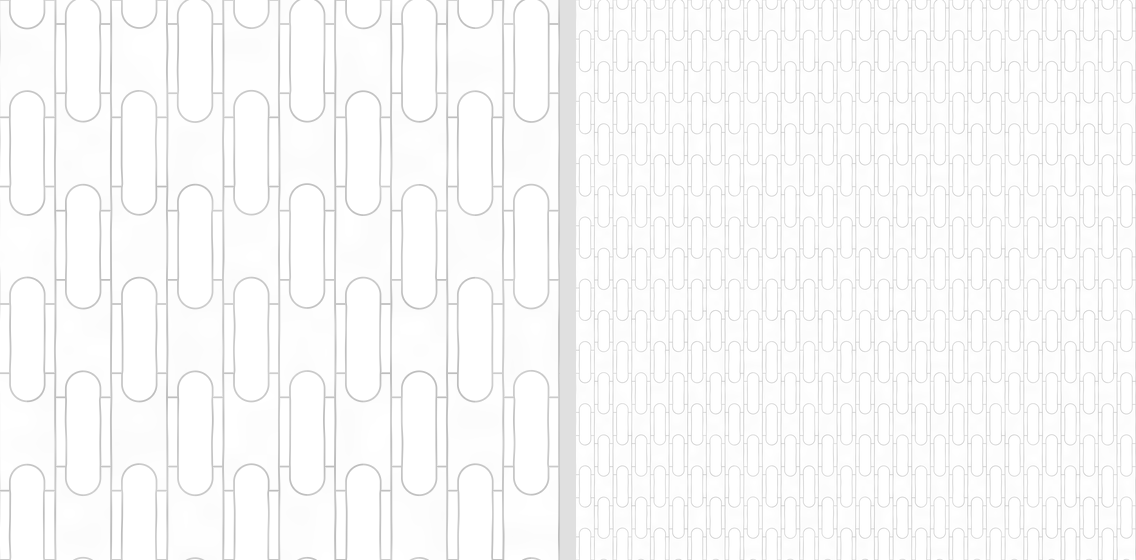
Left, the tile; right, the same tile 3 across and 3 down.
A WebGL 2 fragment shader for this pattern:

```glsl
#version 300 es
precision highp float;
// Thin grey outlines of upright capsules in staggered columns on white.
// Each column is a repeated cell with one capsule distance field and four short
// ticks; wrapped noise bends the long lines slightly and mottles the tiles.

uniform vec2 u_resolution;
out vec4 fragColor;

const float COLUMNS = 10.0;          // even, so that the stagger wraps
const float ROWS = 3.0;
const float COLUMN_SHIFT = 0.0014;   // moves all columns to the left
const float ROW_PHASE = 0.18;        // capsule centre of even columns, in rows
const float CAPSULE_RADIUS = 0.0309;
const float CAPSULE_STRAIGHT = 0.0797;  // half length of the straight sides
const float TICK_OFFSET = 0.0618;    // ticks above and below the tick centre
const float TICK_CENTRE = 0.0020;
const float LINE_WIDTH = 0.0031;
const float EDGE_LINE_WIDTH = 0.0034;
const float EDGE_WOBBLE = 0.0006;
const float SIDE_WOBBLE = 0.0008;
const float SIDE_INSET = 0.0004;
const float PLACE_JITTER = 0.0007;
const float WOBBLE_CELLS = 24.0;     // noise cells over the canvas height
const float TONE_CELLS = 24.0;
const float TONE_VARIATION = 0.035;
const float MOTTLE_CELLS = 24.0;
const float MOTTLE_DEPTH = 0.014;

const vec3 WHITE = vec3(1.0);
const vec3 LINE_GREY = vec3(0.775);

float hash(vec2 p) {
    vec3 h = fract(vec3(p.xyx) * 0.1031);
    h += dot(h, h.yzx + 33.33);
    return fract((h.x + h.y) * h.z);
}

// Smooth noise along y in -1..1 that repeats after the given number of cells.
float wrappedNoise(float y, float cells, float seed) {
    float t = y * cells;
    float cell = floor(t);
    float blend = smoothstep(0.0, 1.0, t - cell);
    float a = hash(vec2(mod(cell, cells), seed));
    float b = hash(vec2(mod(cell + 1.0, cells), seed));
    return 2.0 * mix(a, b, blend) - 1.0;
}

// Smooth noise in 0..1 over the plane, wrapped in both directions.
float mottle(vec2 p) {
    float t = p.x * MOTTLE_CELLS;
    float cell = floor(t);
    float a = wrappedNoise(p.y, MOTTLE_CELLS, mod(cell, MOTTLE_CELLS) + 131.0);
    float b = wrappedNoise(p.y, MOTTLE_CELLS, mod(cell + 1.0, MOTTLE_CELLS) + 131.0);
    return 0.5 + 0.5 * mix(a, b, smoothstep(0.0, 1.0, t - cell));
}

float capsuleDistance(vec2 p) {
    p.y -= clamp(p.y, -CAPSULE_STRAIGHT, CAPSULE_STRAIGHT);
    return length(p) - CAPSULE_RADIUS;
}

float stroke(float dist, float width, float pixel) {
    return clamp((0.5 * width - dist) / pixel + 0.5, 0.0, 1.0);
}

void main() {
    vec2 uv = gl_FragCoord.xy / u_resolution + vec2(COLUMN_SHIFT, 0.0);
    float pixel = 1.0 / min(u_resolution.x, u_resolution.y);

    // Staggered cell with its centre at the origin
    float column = mod(floor(uv.x * COLUMNS), COLUMNS);
    float rowPos = uv.y * ROWS - ROW_PHASE - 0.5 * mod(column, 2.0);
    float row = mod(floor(rowPos + 0.5), ROWS);
    vec2 cell = vec2((fract(uv.x * COLUMNS) - 0.5) / COLUMNS,
                     (fract(rowPos + 0.5) - 0.5) / ROWS);

    // Column lines
    float edge = floor(uv.x * COLUMNS + 0.5);
    float edgeSeed = mod(edge, COLUMNS) + 11.0;
    float edgeBend = EDGE_WOBBLE * wrappedNoise(uv.y, WOBBLE_CELLS, edgeSeed);
    float edgeDist = abs(uv.x - edge / COLUMNS - edgeBend);

    // Capsule, slightly displaced, with uneven sides between its ticks
    vec2 shift = vec2(hash(vec2(column, row + 41.0)),
                      hash(vec2(column, row + 57.0))) - 0.5;
    vec2 q = cell - shift * PLACE_JITTER * vec2(1.0, 2.0);
    float tickY = cell.y - TICK_CENTRE;
    float between = 1.0 - smoothstep(TICK_OFFSET - 0.006, TICK_OFFSET + 0.004, abs(tickY));
    float sideSeed = column * 2.0 + step(0.0, cell.x) + 71.0;
    float sideBend = SIDE_WOBBLE * wrappedNoise(uv.y, WOBBLE_CELLS, sideSeed);
    q.x += between * (sideBend + SIDE_INSET * sign(cell.x));
    float capsule = capsuleDistance(q);

    // Ticks reach from the capsule to the column lines
    float tickDist = abs(abs(tickY) - TICK_OFFSET);
    tickDist = max(tickDist, -capsule);

    // Ink coverage and tone
    float ink = max(stroke(edgeDist, EDGE_LINE_WIDTH, pixel),
                    stroke(min(abs(capsule), tickDist), LINE_WIDTH, pixel));
    float tone = TONE_VARIATION * wrappedNoise(uv.y, TONE_CELLS, edgeSeed + 90.0);

    // Faint mottled tile between capsules
    float tile = step(0.0, capsule) * step(TICK_OFFSET, abs(tickY));
    vec3 ground = WHITE - tile * MOTTLE_DEPTH * mottle(uv);
    fragColor = vec4(mix(ground, LINE_GREY + tone, ink), 1.0);
}
```
